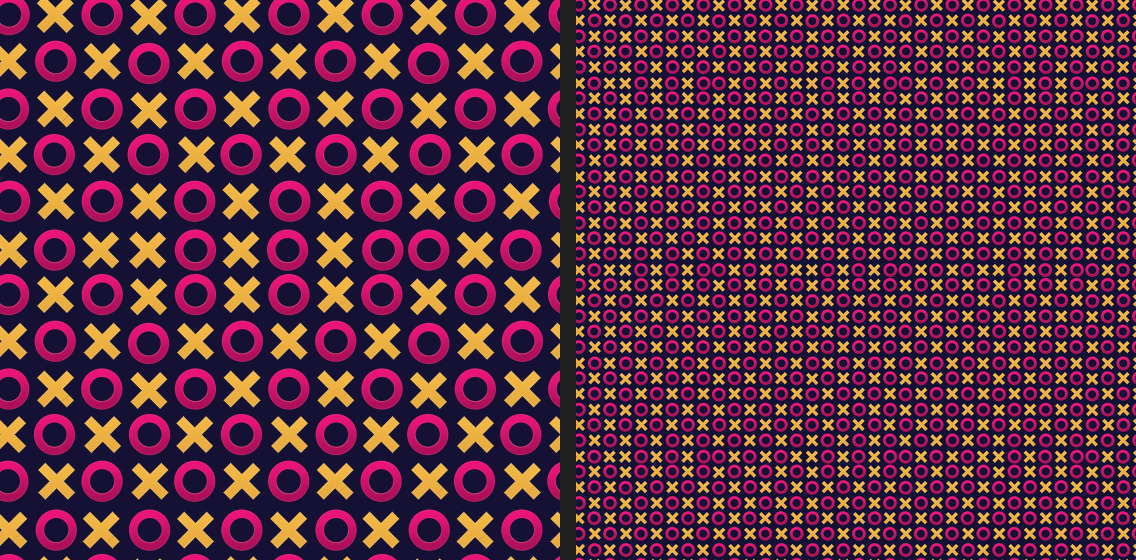
Left: one tile. Right: repeated 3 by 3.
A WebGL 1 fragment shader for this pattern:

```glsl
precision highp float;
// Tiling 12 by 12 board of glossy magenta rings and golden crosses on navy.

uniform vec2 u_resolution;

const float CELLS = 12.0;
const float UNIT = 1.0 / 64.0; // fine grid inside one cell
const vec2 FIRST_CENTRE = vec2(12.0, 20.0) * UNIT;

const vec3 NAVY = vec3(0.078, 0.068, 0.205);
const vec3 MAGENTA_TOP = vec3(0.92, 0.08, 0.47);
const vec3 MAGENTA_BOTTOM = vec3(0.68, 0.06, 0.35);
const vec3 PINK_RIM = vec3(0.93, 0.42, 0.55);
const vec3 GOLD_TOP = vec3(0.95, 0.72, 0.27);
const vec3 GOLD_BOTTOM = vec3(0.91, 0.67, 0.25);
const vec3 CREAM_RIM = vec3(0.99, 0.84, 0.50);

float hash(vec2 cell, float seed) {
  vec3 p = fract(vec3(cell, seed) * vec3(0.1031, 0.1030, 0.0973));
  p += dot(p, p.yzx + 33.33);
  return fract((p.x + p.y) * p.z);
}

float ringDistance(vec2 p, float inner, float outer) {
  float r = length(p);
  return max(r - outer, inner - r);
}

float crossDistance(vec2 p, float armLength, float halfWidth) {
  vec2 a = abs(vec2(p.x + p.y, p.x - p.y)) * 0.70711;
  return max(max(a.x, a.y) - armLength, min(a.x, a.y) - halfWidth);
}

float segmentDistance(vec2 p, vec2 a, vec2 b) {
  vec2 ab = b - a;
  float t = clamp(dot(p - a, ab) / dot(ab, ab), 0.0, 1.0);
  return length(p - a - ab * t);
}

float coverage(float d, float pixel) {
  return clamp(0.5 - d / pixel, 0.0, 1.0);
}

// Thin band just inside an outline
float rim(float d) {
  return 1.0 - smoothstep(0.0, 2.2 * UNIT, -d);
}

// Uneven row spacing, sagging columns and slight sideways drift
vec2 placement(vec2 cell) {
  float half6 = step(3.0, mod(cell.y, 6.0));
  float rowDrop = step(1.5, mod(cell.y, 3.0)) * mix(1.5, 3.0, half6);
  float sagColumn = 1.0 - step(0.5, abs(mod(cell.x, 6.0) - 3.0));
  float sag = 3.0 * sagColumn * (1.0 - half6);
  float drift = (hash(cell, 3.0) - 0.5) * mix(1.0, 4.0, half6);
  return vec2(drift, min(rowDrop + sag, 3.5)) * UNIT;
}

// Checkerboard, with one stretch of a row swapped
float isCross(vec2 cell) {
  float parity = mod(cell.x + cell.y, 2.0);
  float swapped = step(abs(cell.y - 5.0), 0.5) * step(abs(cell.x - 5.5), 2.6);
  return abs(parity - swapped);
}

vec3 shadeRing(vec2 p, float d) {
  vec3 body = mix(MAGENTA_TOP, MAGENTA_BOTTOM, smoothstep(-0.42, 0.42, p.y + 0.15 * p.x));
  float innerSide = 1.0 - step(22.5 * UNIT, length(p));
  float lit = mix(0.22, 0.15 + 0.5 * smoothstep(-0.1, 0.22, p.y), innerSide);
  return mix(body, PINK_RIM, rim(d) * lit);
}

vec3 shadeCross(vec2 p, float d) {
  vec3 body = mix(GOLD_TOP, GOLD_BOTTOM, smoothstep(-0.4, 0.4, p.y));
  return mix(body, CREAM_RIM, rim(d) * 0.45);
}

// Faint diagonal scratch on some cells
float scratch(vec2 p, vec2 cell, float pixel) {
  float shift = (hash(cell, 7.0) - 0.5) * 14.0;
  vec2 start = vec2(-2.0 + shift, 23.0) * UNIT;
  vec2 end = vec2(20.0 + shift * 0.5, 4.0) * UNIT;
  float line = coverage(segmentDistance(p, start, end) - 0.4 * UNIT, pixel);
  return line * step(0.65, hash(cell, 11.0));
}

void main() {
  vec2 uv = gl_FragCoord.xy / u_resolution;
  vec2 grid = vec2(uv.x, 1.0 - uv.y) * CELLS - FIRST_CENTRE;
  float pixel = CELLS / min(u_resolution.x, u_resolution.y);

  vec2 index = floor(grid + 0.5);
  vec2 cell = mod(index, CELLS);
  vec2 p = grid - index - placement(cell);

  float ring = ringDistance(p, 16.6 * UNIT, 28.2 * UNIT);
  float bars = crossDistance(p, 28.8 * UNIT, 6.9 * UNIT);
  float kind = isCross(cell);
  float d = mix(ring, bars, kind);
  vec3 shape = mix(shadeRing(p, ring), shadeCross(p, bars), kind);

  float mask = coverage(d, pixel);
  vec3 color = mix(NAVY, shape, mask);
  float wear = scratch(p, cell, pixel);
  color *= 1.0 - 0.13 * wear * mask;
  color += 0.02 * wear * (1.0 - mask);
  gl_FragColor = vec4(color, 1.0);
}
```
